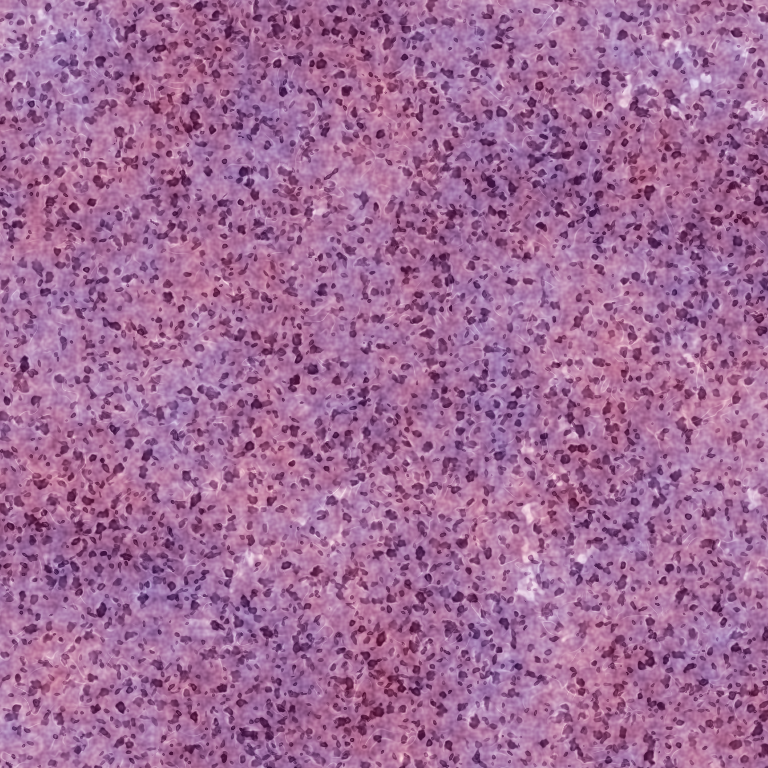
A WebGL 1 fragment shader for this texture:

```glsl
precision highp float;
// Stained tissue: mottled mauve ground, pale fibres and scattered dark nuclei.
uniform vec2 u_resolution;

const vec3 DARK_PLUM = vec3(0.37, 0.16, 0.34);
const vec3 MAUVE = vec3(0.67, 0.44, 0.63);
const vec3 PALE_PINK = vec3(0.82, 0.66, 0.78);
const vec3 PINK_SHIFT = vec3(0.07, -0.01, -0.06);
const float TAU = 6.2831853;

float hash(vec2 p) {
  vec3 q = fract(p.xyx * 0.1031);
  q += dot(q, q.yzx + 33.33);
  return fract((q.x + q.y) * q.z);
}

vec2 direction(float turn) {
  return vec2(cos(TAU * turn), sin(TAU * turn));
}

float cornerSlope(vec2 cell, vec2 offset) {
  return dot(direction(hash(cell)), offset);
}

// Gradient noise, roughly -0.7 to 0.7
float noise(vec2 p) {
  vec2 i = floor(p);
  vec2 f = p - i;
  vec2 u = f * f * f * (f * (f * 6.0 - 15.0) + 10.0);
  vec2 e = vec2(1.0, 0.0);
  float low = mix(cornerSlope(i, f), cornerSlope(i + e, f - e), u.x);
  float high = mix(cornerSlope(i + e.yx, f - e.yx), cornerSlope(i + 1.0, f - 1.0), u.x);
  return mix(low, high, u.y);
}

// Scattered ragged ellipses: x is stain depth, y is the pale crescent beside it
vec2 nuclei(vec2 p, float cells, float seed, float size, float stretch, float density, float ragged) {
  vec2 q = p * cells;
  vec2 home = floor(q);
  vec2 result = vec2(0.0);
  for (int y = -1; y <= 1; y++) {
    for (int x = -1; x <= 1; x++) {
      vec2 cell = home + vec2(float(x), float(y));
      vec2 key = cell + seed;
      vec2 jitter = vec2(hash(key + 11.3), hash(key + 27.7)) - 0.5;
      vec2 axis = direction(hash(key + 41.9));
      vec2 d = q - cell - 0.5 - 0.7 * jitter;
      d = vec2(dot(d, axis), dot(d, vec2(-axis.y, axis.x)));
      d.x /= mix(1.0, stretch, hash(key + 53.1));
      float radius = size * mix(0.65, 1.25, hash(key + 67.3));
      float r = length(d) / radius + ragged;
      float present = step(hash(key + 79.7), density);
      float depth = mix(0.45, 1.0, hash(key + 83.9));
      float hollow = 0.5 * hash(key + 97.1) * (1.0 - smoothstep(0.0, 0.6, r));
      float body = (1.0 - smoothstep(0.65, 1.2, r)) * (1.0 - hollow);
      float ring = smoothstep(1.0, 1.3, r) * (1.0 - smoothstep(1.4, 1.8, r));
      float crescent = ring * smoothstep(0.0, 0.8, d.y / radius) * step(0.55, hash(key + 5.7));
      result = max(result, present * vec2(body * depth, crescent));
    }
  }
  return result;
}

// Thin winding strands, broken up into short pieces
float fibres(vec2 p, float scale) {
  vec2 bend = vec2(noise(p * 24.0 + 3.1), noise(p * 24.0 + 61.7));
  float strand = 1.0 - smoothstep(0.0, 0.11, abs(noise(p * scale + 1.6 * bend)));
  return strand * smoothstep(0.0, 0.35, noise(p * 31.0 + 17.3));
}

// Rare pale gaps, gathered in a few regions
float gaps(vec2 p) {
  float shape = noise(p * 24.0 + 143.0) + 0.45 * noise(p * 85.0 + 71.0);
  return smoothstep(0.3, 0.52, shape) * smoothstep(0.05, 0.35, noise(p * 5.0 + 37.0));
}

// Palette ramp: 0 is dark plum, 3 is mauve, 5 is pale pink
vec3 stainColour(float tone) {
  vec3 lower = mix(DARK_PLUM, MAUVE, min(tone, 3.0) / 3.0);
  return lower + (PALE_PINK - MAUVE) * max(tone - 3.0, 0.0) / 2.0;
}

void main() {
  vec2 p = gl_FragCoord.xy / min(u_resolution.x, u_resolution.y);

  // Ground mottling from broad clouds to fine grain
  float cloud = noise(p * 4.5 + 9.2) + 0.6 * noise(p * 11.0 + 31.4);
  float mottle = noise(p * 38.0 + 5.8);
  float grain = noise(p * 95.0 + 13.6);
  float fine = noise(p * 190.0 + 47.2);
  float tone = 3.2 + 1.1 * cloud + 1.1 * mottle + 1.6 * grain + 1.3 * fine;

  // Pale fibres and gaps
  tone += 1.3 * fibres(p, 48.0) + 2.6 * gaps(p);

  // Round nuclei and smaller elongated specks, denser under dark clouds
  float ragged = 0.7 * grain + 0.5 * fine;
  float crowd = -0.25 * cloud;
  vec2 large = nuclei(p, 56.0, 101.0, 0.29, 1.7, 0.52 + crowd, ragged);
  vec2 small = nuclei(p, 88.0, 307.0, 0.23, 2.4, 0.42 + crowd, ragged);
  tone += 1.2 * large.y + 0.5 * small.y;
  tone -= 3.5 * max(large.x, 0.85 * small.x);

  // Drift between pink and violet staining
  float hue = noise(p * 7.0 + 83.0) + 0.7 * noise(p * 33.0 + 19.0);
  vec3 colour = stainColour(clamp(tone, -1.0, 6.6)) + PINK_SHIFT * hue;
  gl_FragColor = vec4(clamp(colour, 0.0, 1.0), 1.0);
}
```
